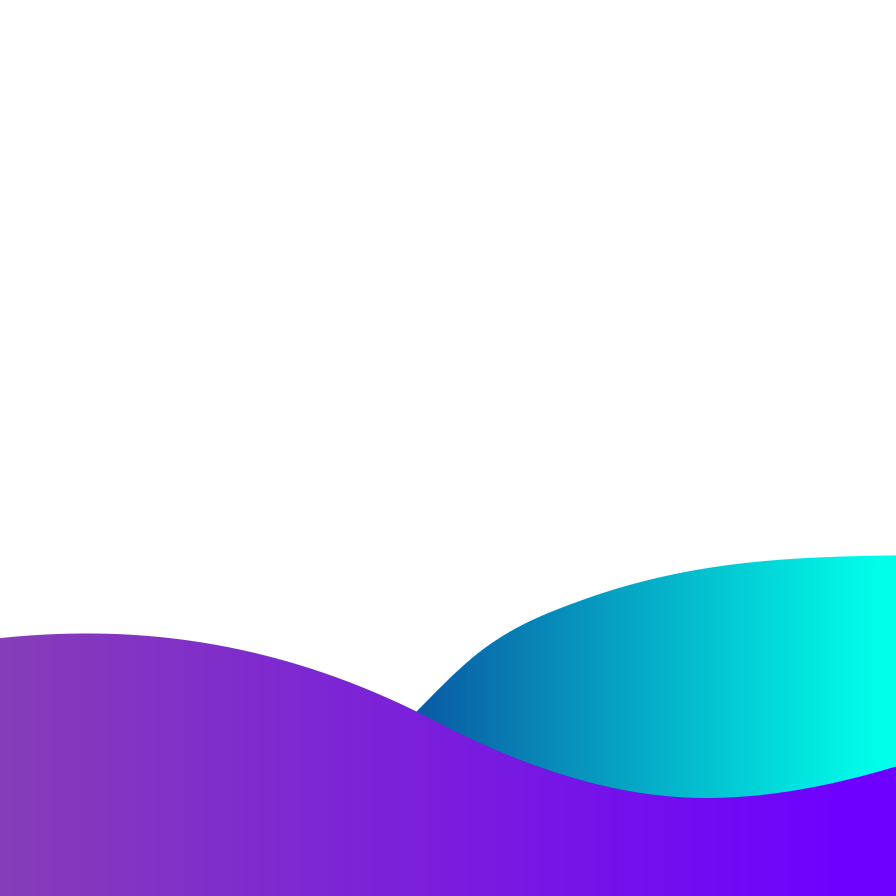
Give the GLSL for this background, as a WebGL 2 fragment shader.

```glsl
#version 300 es
precision highp float;
// Two smooth waves at the foot of a white canvas: a teal hill behind a violet swell.
// Each crest is a cubic Hermite spline through a few knots (x, height, slope);
// each wave is filled with a horizontal gradient and its edge is antialiased.

uniform vec2 u_resolution;
out vec4 outColor;

#define PAPER        vec3(1.0)
#define VIOLET_LEFT  vec3(0.525, 0.24, 0.72)
#define VIOLET_RIGHT vec3(0.43, 0.0, 1.0)
#define VIOLET_SPAN  vec2(0.0, 0.95)
#define TEAL_LEFT    vec3(0.04, 0.35, 0.64)
#define TEAL_RIGHT   vec3(0.0, 1.0, 0.92)
#define TEAL_SPAN    vec2(0.465, 0.98)

const int KNOTS = 5;

// Knots of each crest: x, height, slope
const vec3 VIOLET_CREST[KNOTS] = vec3[](
    vec3(0.0, 0.2878, 0.107), vec3(0.0977, 0.293, 0.0), vec3(0.4844, 0.196, -0.52),
    vec3(0.7878, 0.1094, 0.0), vec3(1.0, 0.1445, 0.3));
const vec3 TEAL_CREST[KNOTS] = vec3[](
    vec3(0.4648, 0.2057, 1.03), vec3(0.5208, 0.2604, 0.88), vec3(0.651, 0.3307, 0.36),
    vec3(0.7813, 0.3646, 0.17), vec3(1.0, 0.3802, 0.015));

// Height and slope of the spline at x, straight beyond the first knot
vec2 crestAt(vec3 knots[KNOTS], float x) {
    vec2 crest = vec2(knots[0].y + knots[0].z * (x - knots[0].x), knots[0].z);
    for (int i = 0; i < KNOTS - 1; i++) {
        vec3 a = knots[i], b = knots[i + 1];
        if (x < a.x) break;
        float width = b.x - a.x;
        float rise = b.y - a.y;
        float t = (x - a.x) / width;
        float c1 = a.z * width;
        float c2 = 3.0 * rise - (2.0 * a.z + b.z) * width;
        float c3 = (a.z + b.z) * width - 2.0 * rise;
        crest.x = a.y + t * (c1 + t * (c2 + t * c3));
        crest.y = (c1 + t * (2.0 * c2 + t * 3.0 * c3)) / width;
    }
    return crest;
}

// Coverage of the area under a crest, using the distance normal to its edge
float waveMask(vec3 knots[KNOTS], vec2 p, float pixel) {
    vec2 crest = crestAt(knots, p.x);
    float dist = (p.y - crest.x) / sqrt(1.0 + crest.y * crest.y);
    return clamp(0.5 - dist / pixel, 0.0, 1.0);
}

vec3 gradient(vec3 left, vec3 right, vec2 span, float x) {
    return mix(left, right, clamp((x - span.x) / (span.y - span.x), 0.0, 1.0));
}

void main() {
    vec2 p = gl_FragCoord.xy / u_resolution;
    float pixel = 1.0 / min(u_resolution.x, u_resolution.y);

    // Paint back to front
    vec3 color = PAPER;
    vec3 teal = gradient(TEAL_LEFT, TEAL_RIGHT, TEAL_SPAN, p.x);
    vec3 violet = gradient(VIOLET_LEFT, VIOLET_RIGHT, VIOLET_SPAN, p.x);
    color = mix(color, teal, waveMask(TEAL_CREST, p, pixel));
    color = mix(color, violet, waveMask(VIOLET_CREST, p, pixel));

    outColor = vec4(color, 1.0);
}
```
